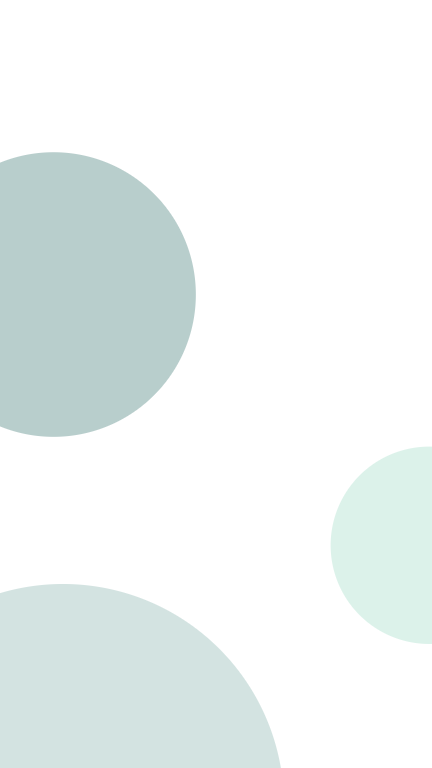
This background is drawn by a WebGL 2 fragment shader. Its source:

```glsl
#version 300 es
precision highp float;
// Three flat pastel discs on a white page, cropped by the canvas edges.
// Each disc is a circle distance function, blended in with a smooth edge
// one pixel wide. Lengths are in units of the canvas height.

uniform vec2 u_resolution;
out vec4 fragColor;

// Colours
const vec3 PAPER = vec3(1.0);
const vec3 SAGE  = vec3(0.722, 0.806, 0.800);
const vec3 MIST  = vec3(0.827, 0.890, 0.882);
const vec3 MINT  = vec3(0.863, 0.949, 0.918);

// Discs: centre x, centre y, radius
const vec3 SAGE_DISC = vec3(0.0697, 0.6165, 0.1853);
const vec3 MIST_DISC = vec3(0.0820, -0.0482, 0.2878);
const vec3 MINT_DISC = vec3(0.5590, 0.2900, 0.1285);

// Coverage of a disc at p, softened over one pixel
float discCoverage(vec2 p, vec3 disc, float pixel) {
    float dist = length(p - disc.xy) - disc.z;
    return clamp(0.5 - dist / pixel, 0.0, 1.0);
}

void main() {
    float pixel = 1.0 / u_resolution.y;
    vec2 p = gl_FragCoord.xy * pixel;

    vec3 color = PAPER;
    color = mix(color, SAGE, discCoverage(p, SAGE_DISC, pixel));
    color = mix(color, MIST, discCoverage(p, MIST_DISC, pixel));
    color = mix(color, MINT, discCoverage(p, MINT_DISC, pixel));

    fragColor = vec4(color, 1.0);
}
```
